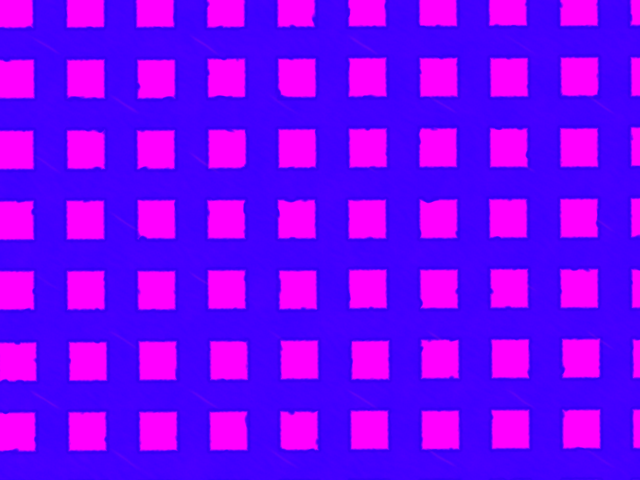
This pattern is drawn by a WebGL 2 fragment shader. Its source:

```glsl
#version 300 es
precision highp float;
// Grid of rough-edged magenta squares on a mottled blue ground with faint slanted scratches.
uniform vec2 u_resolution;
out vec4 fragColor;

vec2 hash2(vec2 p) {
    vec3 q = fract(p.xyx * vec3(0.1031, 0.1030, 0.0973));
    q += dot(q, q.yzx + 33.33);
    return fract((q.xx + q.yz) * q.zy);
}

float cornerSlope(vec2 corner, vec2 offset) {
    return dot(hash2(corner + 57.0) * 2.0 - 1.0, offset);
}

float gradientNoise(vec2 p) {
    vec2 i = floor(p), f = p - i;
    vec2 u = f * f * f * (f * (f * 6.0 - 15.0) + 10.0);
    vec2 e = vec2(1.0, 0.0);
    return mix(mix(cornerSlope(i, f), cornerSlope(i + e.xy, f - e.xy), u.x),
               mix(cornerSlope(i + e.yx, f - e.yx), cornerSlope(i + e.xx, f - e.xx), u.x), u.y);
}

// Signed distance to the nearest square, with uneven placing and worn edges
float squareDistance(vec2 p) {
    float pitch = 0.1469;
    vec2 origin = vec2(0.0362 - 0.0085 * (p.y - 0.1), 0.1000 + 0.0045 * p.x);
    vec2 grid = (p - origin) / pitch;
    vec2 cell = round(grid);
    vec2 local = (grid - cell) * pitch;
    local.x -= 0.004 * (hash2(vec2(cell.y, 7.0)).x - 0.5);
    local -= 0.002 * (hash2(cell + 20.0) - 0.5);

    vec2 d = abs(local) - vec2(0.0384, 0.0396);
    float box = length(max(d, 0.0)) + min(max(d.x, d.y), 0.0);
    float ripple = 0.0016 * gradientNoise(p * 130.0);
    float chip = 0.014 * max(gradientNoise(p * 42.0 + 9.0) - 0.16, 0.0);
    return box + ripple + chip;
}

// Short scratches on a staggered lattice, sloping down to the right
float scratches(vec2 p) {
    vec2 spacing = vec2(0.33, 0.123);
    vec2 q = (p - vec2(0.26, 0.045)) / spacing;
    float row = round(q.y);
    q.x -= 0.5 * mod(row, 2.0);
    vec2 id = vec2(round(q.x), row);
    vec2 d = (q - id) * spacing;
    float along = dot(d, vec2(0.84, -0.54));
    float across = dot(d, vec2(0.54, 0.84)) + 0.004 * gradientNoise(p * 20.0);
    float line = exp(-pow(across / 0.0028, 2.0));
    return line * (1.0 - smoothstep(0.015, 0.045, abs(along))) * mix(0.4, 1.0, hash2(id + 31.0).x);
}

void main() {
    vec2 p = gl_FragCoord.xy / u_resolution.y;
    float softness = max(0.0031, 0.8 / u_resolution.y);
    float dist = squareDistance(p);

    // Ground: blue with slanted grain, scratches and a darker rim round each square
    vec2 slanted = vec2(dot(p, vec2(0.84, -0.54)), dot(p, vec2(0.54, 0.84)));
    float grain = 0.035 * gradientNoise(slanted * vec2(45.0, 110.0))
                + 0.03 * gradientNoise(p * 14.0)
                + 0.02 * gradientNoise(p * 230.0);
    float rim = exp(-pow((dist - 0.005) / 0.003, 2.0));
    vec3 ground = vec3(0.255 + grain, 0.0, 1.0);
    ground += scratches(p) * vec3(0.12, 0.02, -0.03);
    ground -= rim * vec3(0.05, 0.0, 0.04);

    // Squares
    vec3 magenta = vec3(1.0, 0.0, 1.0);
    float cover = 1.0 - smoothstep(-softness, softness, dist);
    vec3 color = mix(ground, magenta, cover);
    color.g += 0.05 * cover * cover * (1.0 - cover);
    fragColor = vec4(clamp(color, 0.0, 1.0), 1.0);
}
```
